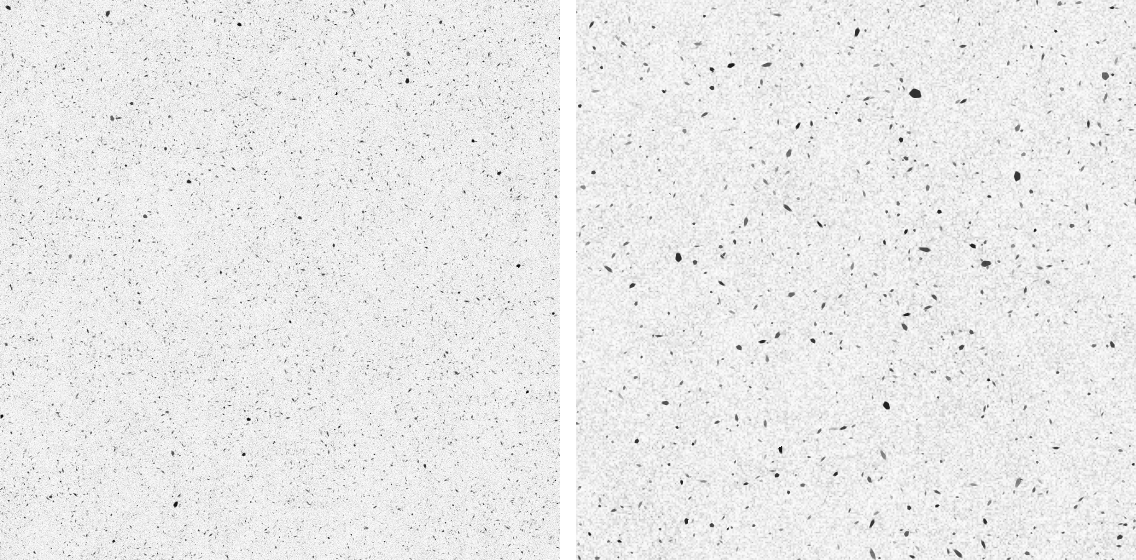
Left, the full canvas; right, a detail of the centre.
Give the GLSL for this texture, as a WebGL 2 fragment shader.

```glsl
#version 300 es
precision highp float;

uniform vec2 u_resolution;
out vec4 fragColor;

// Grain
const float GRAIN_CELLS = 1024.0;
const float GRAIN_DEPTH = 0.085;
const float GRAIN_SPREAD = 0.75;
const float PAPER_WHITE = 0.995;

// Broad variation
const float CLOUD_CELLS = 9.0;
const float CLUMP_CELLS = 62.0;
const vec2 STREAK_CELLS = vec2(44.0, 3.0);

// Specks per layer: dust, chips, pebbles
const int LAYERS = 3;
const float SPECK_CELLS[LAYERS] = float[](165.0, 76.0, 19.0);
const float SPECK_CHANCE[LAYERS] = float[](0.2, 0.25, 0.16);
const float SPECK_MIN[LAYERS] = float[](0.0005, 0.0008, 0.0019);
const float SPECK_MAX[LAYERS] = float[](0.0009, 0.0015, 0.0037);
const float SPECK_STRETCH[LAYERS] = float[](1.6, 1.7, 0.6);
const float INK_MIN[LAYERS] = float[](0.2, 0.4, 0.5);
const float INK_MAX[LAYERS] = float[](0.65, 0.9, 0.95);

// Three uniform random values in 0..1 for a cell and a seed
vec3 hash3(vec2 cell, int seed) {
    uvec3 v = uvec3(ivec3(ivec2(cell), seed)) * 1664525u + 1013904223u;
    v.x += v.y * v.z; v.y += v.z * v.x; v.z += v.x * v.y;
    v ^= v >> 16u;
    v.x += v.y * v.z; v.y += v.z * v.x; v.z += v.x * v.y;
    return vec3(v >> 8u) / 16777216.0;
}

float valueNoise(vec2 p, int seed) {
    vec2 cell = floor(p);
    vec2 f = fract(p);
    f = f * f * (3.0 - 2.0 * f);
    float low = mix(hash3(cell, seed).x, hash3(cell + vec2(1, 0), seed).x, f.x);
    float high = mix(hash3(cell + vec2(0, 1), seed).x, hash3(cell + vec2(1, 1), seed).x, f.x);
    return mix(low, high, f.y);
}

// Approximate signed distance to a turned, slightly lumpy ellipse
float chipDistance(vec2 p, float angle, vec2 radii, float phase) {
    float c = cos(angle), s = sin(angle);
    vec2 q = mat2(c, -s, s, c) * p / radii;
    float turn = atan(q.y, q.x + 1e-5);
    float lumps = 1.0 + 0.06 * sin(3.0 * turn + phase) + 0.05 * sin(5.0 * turn - phase);
    return (length(q) * lumps - 1.0) * radii.y;
}

// Darkest ink of the scattered specks in one layer
float speckLayer(vec2 p, int layer, float density, float pixel) {
    float cells = SPECK_CELLS[layer];
    vec2 home = floor(p * cells);
    float ink = 0.0;
    for (int y = -1; y <= 1; y++) {
        for (int x = -1; x <= 1; x++) {
            vec2 cell = home + vec2(x, y);
            vec3 place = hash3(cell, 10 + layer);
            if (place.z > SPECK_CHANCE[layer] * density) continue;
            vec3 form = hash3(cell, 20 + layer);
            vec3 look = hash3(cell, 30 + layer);
            float size = mix(SPECK_MIN[layer], SPECK_MAX[layer], form.x * form.x);
            vec2 radii = size * vec2(1.0 + SPECK_STRETCH[layer] * form.y * form.y, 0.9);
            vec2 offset = p - (cell + place.xy) / cells;
            float d = chipDistance(offset, form.z * 3.14159, radii, look.x * 6.28318);
            float coverage = clamp(0.5 - d / pixel, 0.0, 1.0);
            ink = max(ink, coverage * mix(INK_MIN[layer], INK_MAX[layer], look.y));
        }
    }
    return ink;
}

void main() {
    vec2 p = gl_FragCoord.xy / u_resolution.y;
    float pixel = 1.0 / u_resolution.y;

    // Soft clouds, small clumps and faint upright streaks
    float cloud = valueNoise(p * CLOUD_CELLS, 1);
    float clump = valueNoise(p * CLUMP_CELLS, 2);
    float streak = valueNoise(p * STREAK_CELLS, 3);
    float unevenness = 0.7 + 0.14 * cloud + 0.3 * clump + 0.16 * streak;

    // Fine grain: many pale tones, few dark ones
    float grain = valueNoise(p * GRAIN_CELLS, 4);
    float depth = pow(-log(clamp(grain, 0.0005, 0.9999)), GRAIN_SPREAD);
    float shade = PAPER_WHITE - GRAIN_DEPTH * unevenness * depth;

    // Scattered specks, denser inside the clouds
    float density = 0.5 + 0.5 * cloud + 0.5 * clump;
    float ink = 0.0;
    for (int layer = 0; layer < LAYERS; layer++) {
        ink = max(ink, speckLayer(p, layer, density, pixel));
    }

    fragColor = vec4(vec3(clamp(shade * (1.0 - ink), 0.0, 1.0)), 1.0);
}
```
